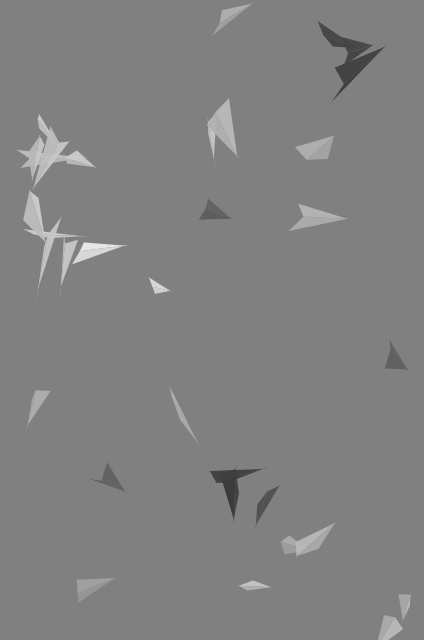
Reproduce this background procedurally as a WebGL 1 fragment shader.

```glsl
precision highp float;
// Folded paper shards in light and dark greys, scattered over flat mid grey.

uniform vec2 u_resolution;

vec3 hash3(vec2 seed) {
  vec3 q = fract(seed.xyx * vec3(0.1031, 0.1030, 0.0973));
  q += dot(q, q.yxz + 33.33);
  return fract((q.xxy + q.yzz) * q.zyx);
}

float cross2(vec2 a, vec2 b) {
  return a.x * b.y - a.y * b.x;
}

// Signed distance to the line through a and b, positive on its left.
float edgeDistance(vec2 p, vec2 a, vec2 b) {
  return cross2(b - a, p - a) / max(length(b - a), 1e-4);
}

// Coverage of a triangle with edges one pixel soft.
float triangle(vec2 p, vec2 a, vec2 b, vec2 c) {
  float winding = cross2(b - a, c - a) < 0.0 ? -1.0 : 1.0;
  float inside = min(winding * edgeDistance(p, a, b),
                 min(winding * edgeDistance(p, b, c),
                     winding * edgeDistance(p, c, a)));
  return clamp(inside * u_resolution.x + 0.5, 0.0, 1.0);
}

// Two flat wings of unequal tone meeting along a crease.
float drawShard(float grey, vec2 p, vec2 center, vec2 seed, float tone, float size) {
  vec3 body = hash3(seed + 17.3);
  vec3 wings = hash3(seed + 41.9);
  float angle = -0.7 + 3.0 * (body.x - 0.5);
  vec2 along = vec2(cos(angle), sin(angle));
  vec2 across = vec2(-along.y, along.x);
  float reach = mix(0.06, 0.13, body.y) * size;

  vec2 nose = center + along * reach * 0.6;
  vec2 notch = center - along * reach * 0.4;
  vec2 leftWing = notch + along * reach * (wings.x * 0.9 - 0.4)
                + across * mix(0.004, 0.046, body.z) * size;
  vec2 rightWing = notch + along * reach * (wings.y * 0.9 - 0.4)
                 - across * mix(0.003, 0.042, wings.z) * size;

  grey = mix(grey, tone, 0.94 * triangle(p, nose, notch, leftWing));
  float shadedTone = tone - mix(0.02, 0.11, wings.x) * tone;
  return mix(grey, shadedTone, 0.94 * triangle(p, nose, notch, rightWing));
}

void main() {
  vec2 p = gl_FragCoord.xy / u_resolution.x;
  float aspect = u_resolution.y / u_resolution.x;
  float grey = 0.502;

  // Groups sit on a loose grid of three columns and seven rows.
  for (int g = 0; g < 21; g++) {
    float row = floor(float(g) / 3.0);
    float column = float(g) - 3.0 * row;
    vec2 cell = vec2(column, row);
    vec3 chance = hash3(cell * 7.0 + 3.7);

    bool bright = column < 0.5 && (row == 4.0 || row == 5.0);
    bool dark = (column == 2.0 && row == 6.0) || (column == 1.0 && row == 1.0);
    bool lonely = row == 3.0;
    bool vacant = (lonely && column != 1.0) || (column < 0.5 && row == 6.0);
    if (vacant) continue;

    float count = bright ? 5.0 : dark ? 3.0 : lonely ? 1.0 : 1.0 + step(0.65, chance.z);
    vec2 jitter = (chance.xy - 0.5) * (bright ? 0.3 : 0.75);
    vec2 groupCenter = (cell + 0.5 + jitter) * vec2(1.0, aspect) / vec2(3.0, 7.0);

    // Shards of one group overlap around its center.
    for (int s = 0; s < 5; s++) {
      if (float(s) >= count) break;
      vec2 seed = cell * 13.0 + vec2(float(s) * 5.3, float(s) * 2.9);
      vec3 pick = hash3(seed + 71.1);
      vec2 center = groupCenter + (pick.xy - 0.5) * vec2(0.15, 0.13);

      float tone = pick.z < 0.15 ? 0.38 : mix(0.58, 0.78, pick.z);
      if (bright) tone = mix(0.74, 0.93, pick.z);
      if (dark) tone = mix(0.24, 0.32, pick.z);
      if (lonely) tone = 0.86;
      grey = drawShard(grey, p, center, seed, tone, lonely ? 0.6 : 1.0);
    }
  }

  gl_FragColor = vec4(vec3(grey), 1.0);
}
```
